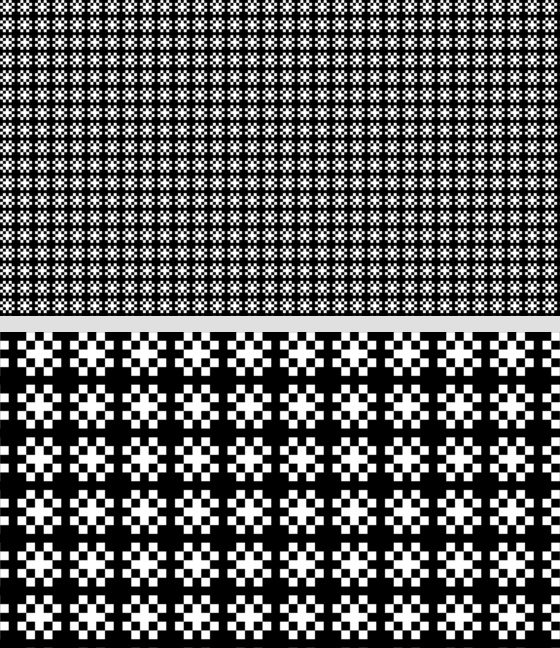
Top: the whole. Bottom: its middle third, enlarged.
This pattern is drawn by a Shadertoy shader. Its source:

```glsl
// Black cloth with a grid of small white snowflakes built from square blocks.
#define REPEATS vec2(32.0, 18.0)  // motifs across and down
#define BLOCKS 6.0                // blocks per motif side, gap included
#define MOTIF_CENTER vec2(2.0, 3.0) // middle block; gap lies right and below
#define MOTIF_RADIUS 2.0          // blocks from the middle to the rim
#define EDGE_SOFTNESS 0.9         // half width of an edge in output pixels
#define DARK vec3(0.0)
#define LIGHT vec3(1.0)

// 1 for a light block, 0 for a dark one; wraps with every motif
float blockValue(vec2 block) {
    vec2 offset = abs(mod(block, BLOCKS) - MOTIF_CENTER);
    float steps = offset.x + offset.y;
    bool inside = max(offset.x, offset.y) < MOTIF_RADIUS + 0.5;
    bool checker = mod(steps, 2.0) > 0.5;
    bool middle = steps < 0.5;
    return inside && (checker || middle) ? 1.0 : 0.0;
}

void mainImage(out vec4 fragColor, in vec2 fragCoord) {
    vec2 grid = REPEATS * BLOCKS;
    vec2 position = fragCoord / iResolution.xy * grid - 0.5;
    vec2 block = floor(position);

    // Blend the four nearest blocks across a narrow, resolution-aware edge
    vec2 softness = min(EDGE_SOFTNESS * grid / iResolution.xy, vec2(0.5));
    vec2 blend = smoothstep(0.5 - softness, 0.5 + softness, position - block);
    float lower = mix(blockValue(block), blockValue(block + vec2(1.0, 0.0)), blend.x);
    float upper = mix(blockValue(block + vec2(0.0, 1.0)), blockValue(block + 1.0), blend.x);

    fragColor = vec4(mix(DARK, LIGHT, mix(lower, upper, blend.y)), 1.0);
}
```
